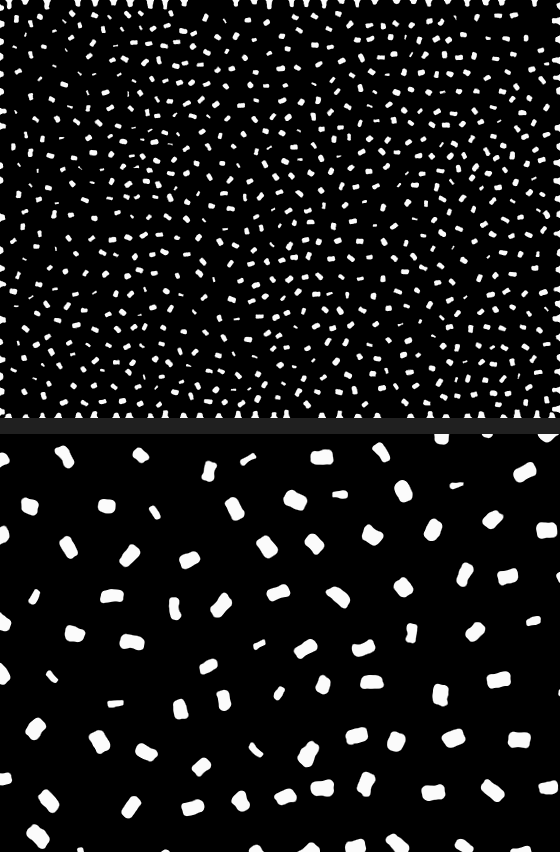
Top, the full canvas; bottom, a detail of the centre.
Reproduce this pattern procedurally as a Shadertoy shader.

```glsl
// Scattered white grains on black: short rounded bars on a bent, jittered
// hexagonal lattice, each turned and sized by hash and gradient noise.
// A row of stubby marks grows inward from every border of the canvas.

vec2 hash2(vec2 p) {
    vec3 h = fract(p.xyx * vec3(.1031, .1030, .0973));
    h += dot(h, h.yzx + 33.33);
    return fract((h.xx + h.yz) * h.zy);
}

float corner(vec2 cell, vec2 f, vec2 offset) {
    return dot(hash2(cell + offset) * 2. - 1., f - offset);
}

float gradientNoise(vec2 p) {
    vec2 i = floor(p), f = p - i;
    vec2 u = f * f * f * (f * (f * 6. - 15.) + 10.);
    return mix(mix(corner(i, f, vec2(0, 0)), corner(i, f, vec2(1, 0)), u.x),
               mix(corner(i, f, vec2(0, 1)), corner(i, f, vec2(1, 1)), u.x), u.y);
}

// Slow bending of the lattice rows
vec2 bend(vec2 p) {
    vec2 sway = vec2(gradientNoise(p * 3. + 7.), gradientNoise(p * 3. + 41.));
    return .07 * sway + vec2(0, .15 * (p.x - .65) * (p.x - .65));
}

float roundBox(vec2 p, vec2 halfSize, float radius) {
    vec2 q = abs(p) - halfSize + radius;
    return length(max(q, 0.)) + min(max(q.x, q.y), 0.) - radius;
}

// Distance to the nearest lattice grain
float grains(vec2 p, vec2 canvas) {
    vec2 pitch = vec2(.045, .039);
    vec2 q = p - bend(p - bend(p));
    float row = floor(q.y / pitch.y);
    float dist = 1.;
    for (int j = -1; j <= 1; j++) {
        float y = row + float(j);
        float shift = .5 * mod(y, 2.);
        float column = floor(q.x / pitch.x - shift);
        for (int i = -1; i <= 1; i++) {
            vec2 id = vec2(column + float(i), y);
            vec2 jitter = hash2(id + 60.) - .5;
            vec2 site = (id + vec2(shift, 0) + .5 + .38 * jitter) * pitch;
            vec2 center = site + bend(site);

            // Leave a clear strip along the border
            vec2 inside = min(center, canvas - center);
            if (min(inside.x, inside.y) < .025) continue;
            center = clamp(center, vec2(.032), canvas - .032);

            // Turn, then size: grains get thinner toward the upper left
            vec2 h = hash2(id + 113.);
            vec2 k = hash2(id + 171.);
            float angle = mix(-.4, .35, center.x / canvas.x)
                        + 1.4 * gradientNoise(center * 5.) + 2.4 * (h.x - .5);
            float c = cos(angle), s = sin(angle);
            vec2 local = mat2(c, -s, s, c) * (p - center);
            float weak = smoothstep(.9, -.3, center.x - .35 * center.y + .25);
            float thin = smoothstep(.72, 1., h.y + .22 * weak);
            vec2 size = vec2(.0072 + .0029 * k.x, .0048 + .0017 * k.y);
            size *= vec2(1. - .35 * thin, 1. - .62 * thin) * (1. - .08 * weak);
            dist = min(dist, roundBox(local, size, .7 * size.y));
        }
    }
    return dist;
}

// Marks along one border; depth is measured inward from it
float borderMarks(float along, float depth, float seed, float reach) {
    float pitch = .042;
    float id = floor(along / pitch);
    vec2 h = hash2(vec2(id + 20., seed));
    vec2 k = hash2(vec2(id + 90., seed + 5.));
    float x = along - (id + .5 + .36 * (h.x - .5)) * pitch;
    float halfWidth = .0042 + .002 * k.x + .0045 * exp(-depth * 230.);
    float extent = reach * (.009 + .014 * h.y) * step(.1, k.y);
    return extent > 0. ? roundBox(vec2(x, depth), vec2(halfWidth, extent), .004) : 1.;
}

void mainImage(out vec4 fragColor, in vec2 fragCoord) {
    float pixel = 1. / iResolution.y;
    vec2 p = fragCoord * pixel;
    vec2 canvas = iResolution.xy * pixel;

    float dist = grains(p, canvas);
    dist = min(dist, borderMarks(p.x, p.y, 3., .9));
    dist = min(dist, borderMarks(p.x, canvas.y - p.y, 17., 1.));
    dist = min(dist, borderMarks(p.y, p.x, 31., .65));
    dist = min(dist, borderMarks(p.y, canvas.x - p.x, 47., .85));

    // Uneven outlines, then a one pixel soft edge
    dist += .0026 * gradientNoise(p * 95.) + .0008 * gradientNoise(p * 210.);
    float ink = clamp(.5 - dist / (1.15 * pixel), 0., 1.);
    fragColor = vec4(vec3(.985 * ink), 1.);
}
```
